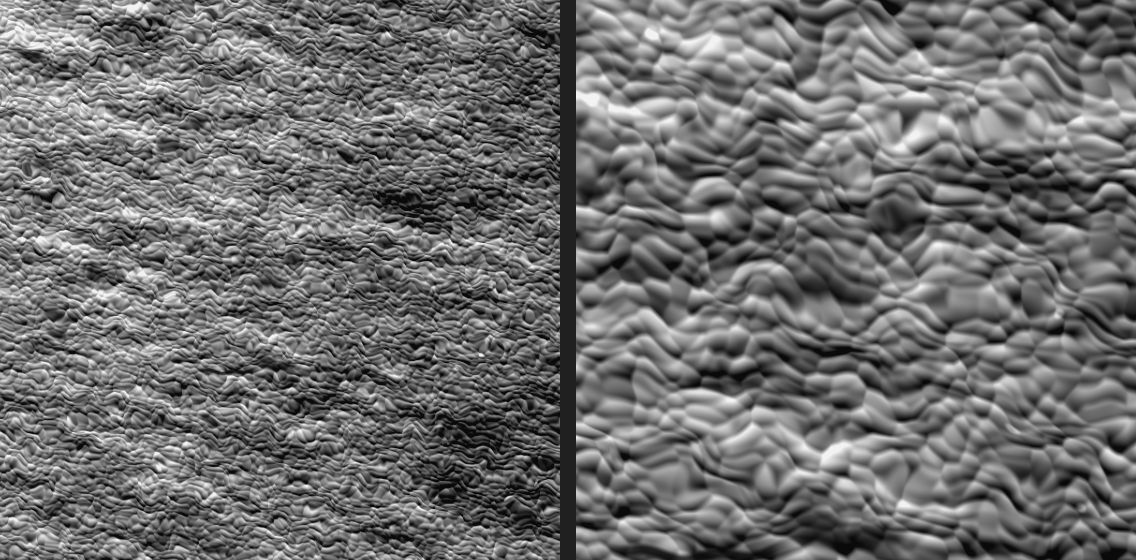
Left: the whole. Right: its middle third, enlarged.
A Shadertoy shader for this texture:

```glsl
const vec2 LIGHT = vec2(-0.40, 0.90);
const float BASE_GREY = 0.475;
const float STREAK_ANGLE = -0.36;

float hash(vec2 p) {
    vec3 q = fract(p.xyx * vec3(0.1031, 0.1030, 0.0973));
    q += dot(q, q.yzx + 33.33);
    return fract((q.x + q.y) * q.z);
}

vec2 hash2(vec2 p) {
    return vec2(hash(p), hash(p + 57.3));
}

mat2 rotation(float angle) {
    float c = cos(angle), s = sin(angle);
    return mat2(c, -s, s, c);
}

float valueNoise(vec2 p) {
    vec2 cell = floor(p), f = fract(p);
    f = f * f * f * (f * (f * 6.0 - 15.0) + 10.0);
    float low = mix(hash(cell), hash(cell + vec2(1, 0)), f.x);
    float high = mix(hash(cell + vec2(0, 1)), hash(cell + vec2(1, 1)), f.x);
    return mix(low, high, f.y);
}

// Soft cellular height: rounded grains of uneven height
float grainHeight(vec2 p) {
    vec2 cell = floor(p);
    float sum = 0.0;
    for (int y = -1; y <= 1; y++)
    for (int x = -1; x <= 1; x++) {
        vec2 id = cell + vec2(x, y);
        vec2 d = id + hash2(id) - p;
        sum += exp(-11.0 * (dot(d, d) + 0.35 * hash(id + 19.7)));
    }
    return log(sum + 1e-6) / 11.0;
}

// Height difference towards the light
float grainSlope(vec2 p, float reach) {
    return grainHeight(p) - grainHeight(p + LIGHT * reach);
}

float noiseSlope(vec2 p, float reach) {
    return valueNoise(p) - valueNoise(p + LIGHT * reach);
}

// Sparse soft spots; density is the share of cells holding one
float spots(vec2 p, float density, float radius) {
    vec2 cell = floor(p);
    float cover = 0.0;
    for (int y = -1; y <= 1; y++)
    for (int x = -1; x <= 1; x++) {
        vec2 id = cell + vec2(x, y);
        vec2 d = p - id - hash2(id + 5.1);
        float size = radius * mix(0.5, 1.0, hash(id + 31.7));
        float present = step(hash(id + 83.9), density);
        cover = max(cover, present * (1.0 - smoothstep(0.35 * size, size, length(d))));
    }
    return cover;
}

float blob(vec2 p, vec2 center, vec2 size) {
    vec2 d = (p - center) / size;
    return exp(-dot(d, d));
}

// Broad light and dark areas of the wall
float broadTone(vec2 p) {
    float tone = 0.09 * (0.5 - p.x) + 0.04 * (p.y - 0.5);
    tone += 0.14 * blob(p, vec2(0.02, 0.99), vec2(0.14, 0.07));
    tone += 0.25 * blob(p, vec2(0.76, 0.09), vec2(0.045, 0.025));
    tone -= 0.17 * blob(p, vec2(0.82, 0.17), vec2(0.20, 0.14));
    tone -= 0.12 * blob(p, vec2(0.80, 0.63), vec2(0.15, 0.06));
    tone -= 0.12 * blob(p, vec2(1.00, 0.82), vec2(0.09, 0.18));
    return tone + 0.12 * (valueNoise(p * 6.0 + 3.0) - 0.5);
}

// Thin curved fissure
float crack(vec2 p, vec2 center, float halfLength) {
    vec2 d = p - center;
    d.y -= 2.2 * d.x * d.x + 0.002 * sin(d.x * 150.0);
    float ends = 1.0 - smoothstep(0.6 * halfLength, halfLength, abs(d.x));
    return ends * (1.0 - smoothstep(0.001, 0.005, abs(d.y)));
}

void mainImage(out vec4 fragColor, in vec2 fragCoord) {
    vec2 uv = fragCoord / iResolution.xy;

    // Wavy coordinates running along the tilted strata
    vec2 warp = vec2(valueNoise(uv * 38.0), valueNoise(uv * 38.0 + 71.0)) - 0.5;
    vec2 p = rotation(STREAK_ANGLE) * uv + 0.014 * warp + 2.0;

    // Relief from fine grains up to ledges
    float relief = 0.68 * grainSlope(p * vec2(88.0, 128.0), 0.42);
    relief += 0.46 * grainSlope(p * vec2(46.0, 72.0) + 13.0, 0.40);
    relief += 0.36 * noiseSlope(p * vec2(17.0, 34.0) + 41.0, 0.50);
    relief += 0.22 * noiseSlope(p * vec2(8.0, 18.0) + 7.0, 0.50);

    // Hollows, pits and pale mineral specks
    float hollow = smoothstep(0.62, 0.92, valueNoise(p * vec2(14.0, 27.0) + 23.0));
    float pits = spots(p * vec2(14.0, 24.0), 0.07, 0.42);
    pits = max(pits, blob(uv, vec2(0.48, 0.495), vec2(0.025, 0.014)));
    pits = max(pits, blob(uv, vec2(0.29, 0.04), vec2(0.012, 0.022)));
    float specks = spots(p * vec2(30.0, 36.0) + 61.0, 0.07, 0.26);

    float grey = BASE_GREY + broadTone(uv) + relief;
    grey -= 0.12 * hollow;
    grey *= 1.0 - 0.60 * pits;
    grey += 0.25 * specks;
    grey *= 1.0 - 0.75 * crack(uv, vec2(0.407, 0.335), 0.06);
    fragColor = vec4(vec3(clamp(grey, 0.04, 0.95)), 1.0);
}
```
